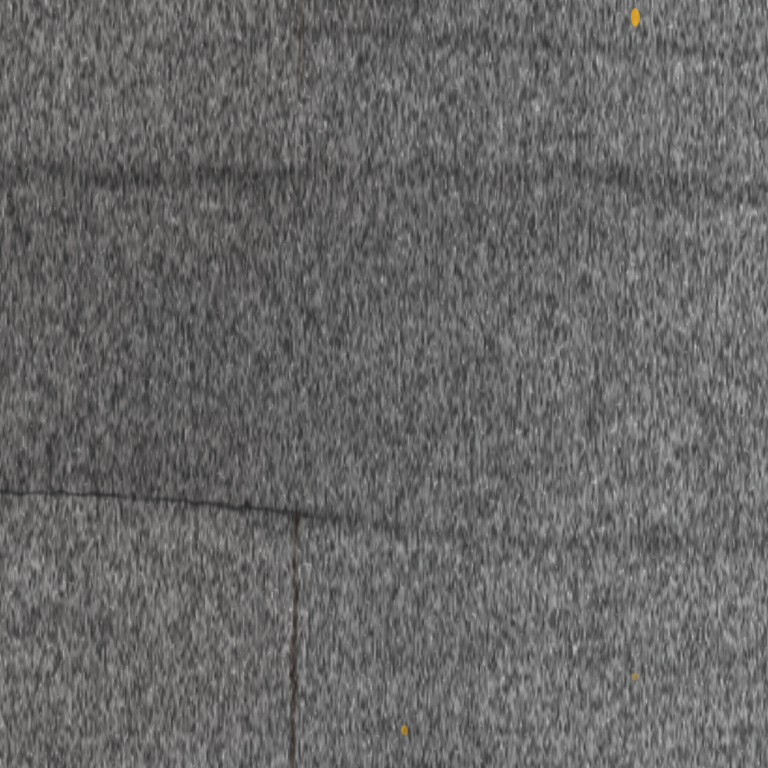
This texture is drawn by a three.js fragment shader. Its source:

```glsl
varying vec2 vUv;

const vec3 WARM_GREY = vec3(1.008, 0.995, 0.988);
const vec3 COOL_GREY = vec3(0.997, 1.000, 1.003);
const vec3 JOINT_BROWN = vec3(0.23, 0.205, 0.19);
const vec3 LEAF_YELLOW = vec3(0.85, 0.63, 0.16);

float hash(vec2 p) {
  vec3 q = fract(vec3(p.xyx) * 0.1031);
  q += dot(q, q.yzx + 33.33);
  return fract((q.x + q.y) * q.z);
}

float valueNoise(vec2 p) {
  vec2 cell = floor(p);
  vec2 f = fract(p);
  f = f * f * (3.0 - 2.0 * f);
  float low = mix(hash(cell), hash(cell + vec2(1.0, 0.0)), f.x);
  float high = mix(hash(cell + vec2(0.0, 1.0)), hash(cell + vec2(1.0)), f.x);
  return mix(low, high, f.y);
}

// One column of smooth random values, shifted by its own random height
float columnNoise(float column, float y) {
  y += hash(vec2(column, 7.0));
  float row = floor(y);
  float f = smoothstep(0.0, 1.0, fract(y));
  return mix(hash(vec2(column, row)), hash(vec2(column, row + 1.0)), f);
}

// Staggered upright grains
float streaks(vec2 p, vec2 frequency, float seed) {
  p = p * frequency + seed;
  float column = floor(p.x);
  float f = smoothstep(0.0, 1.0, fract(p.x));
  return mix(columnNoise(column, p.y), columnNoise(column + 1.0, p.y), f);
}

float clouds(vec2 p) {
  float sum = 0.0;
  float weight = 0.5;
  for (int i = 0; i < 4; i++) {
    sum += weight * (valueNoise(p) - 0.5);
    p = p * 2.3 + 17.0;
    weight *= 0.65;
  }
  return sum;
}

float band(float distance, float width) {
  float t = distance / width;
  return exp(-t * t);
}

float span(float x, float start, float end, float soft) {
  return smoothstep(start - soft, start + soft, x)
       * (1.0 - smoothstep(end - soft, end + soft, x));
}

// Broad light and dark areas of the pavement
float pavementTone(vec2 uv, float wobble, float patchy) {
  float tone = 0.391 + 0.052 * smoothstep(0.45, 1.0, uv.x);
  tone += 0.018 * (1.0 - smoothstep(0.22, 0.36, uv.y));
  tone -= 0.025 * span(uv.y, 0.36, 0.78, 0.06) * (1.0 - smoothstep(0.2, 0.8, uv.x));
  tone += 0.075 * clouds(uv * vec2(5.0, 7.0));

  // Stained bands running across
  float upper = uv.y - 0.775 + 0.03 * smoothstep(0.8, 1.0, uv.x) + wobble;
  float top = uv.y - 0.957 + 0.025 * smoothstep(0.45, 0.85, uv.x) + wobble;
  float lower = uv.y - 0.19 + 0.05 * uv.x + wobble * 2.0;
  tone -= 0.075 * patchy * band(upper, 0.016) * (1.0 - 0.6 * span(uv.x, 0.4, 0.72, 0.08));
  tone -= 0.065 * patchy * band(top, 0.009) * smoothstep(0.2, 0.5, uv.x);
  tone -= 0.045 * patchy * band(lower, 0.011) * (1.0 - span(uv.x, 0.13, 0.48, 0.06));
  return tone;
}

void main() {
  vec2 uv = vUv;
  float wobble = 0.018 * (valueNoise(uv * vec2(14.0, 5.0)) - 0.5);
  float rough = valueNoise(uv * 75.0) - 0.5;
  float patchy = 0.5 + valueNoise(uv * vec2(22.0, 45.0));
  float tone = pavementTone(uv, wobble, patchy);

  // Cross seam: thin crack on the left, soft stain on the right
  float seam = uv.y - 0.360 + 0.068 * smoothstep(0.05, 0.8, uv.x) + 0.005 * rough + 0.3 * wobble;
  float crack = band(seam, 0.0034) * (1.0 - smoothstep(0.36, 0.46, uv.x));
  tone -= 0.085 * patchy * band(seam, 0.011) * smoothstep(0.18, 0.42, uv.x);
  tone -= 0.035 * patchy * band(seam - 0.02, 0.03) * (1.0 - smoothstep(0.25, 0.5, uv.x));

  // Pale worn line below the upper stain
  float paleLine = uv.y - 0.765 + 0.11 * uv.x + wobble * 0.4;
  tone += 0.05 * band(paleLine, 0.004) * span(uv.x, 0.13, 0.33, 0.04);

  // Fine upright grain and bright flecks
  vec2 grainUv = uv + vec2(0.0012 * (valueNoise(uv * vec2(45.0, 38.0)) - 0.5), 0.0);
  float grain = 0.215 * (streaks(grainUv, vec2(285.0, 82.0), 3.0) - 0.5);
  grain += 0.195 * (streaks(grainUv, vec2(410.0, 128.0), 41.0) - 0.5);
  grain += 0.12 * smoothstep(0.78, 1.0, streaks(grainUv, vec2(265.0, 110.0), 97.0));
  float value = tone + grain * clamp(tone / 0.4, 0.7, 1.15);

  vec3 color = value * mix(WARM_GREY, COOL_GREY, smoothstep(0.2, 0.8, uv.x + clouds(uv * 4.0)));
  color = mix(color, vec3(0.2) + 0.3 * grain, crack * clamp(patchy * 0.75, 0.0, 0.9));

  // Upright joint, broken between its two ends
  float joint = uv.x - 0.382 - 0.011 * uv.y + 0.004 * rough;
  float jointSpan = 1.0 - smoothstep(0.32, 0.345, uv.y) + 0.6 * smoothstep(0.88, 0.92, uv.y);
  float jointDepth = clamp(0.8 * patchy, 0.4, 0.9) * jointSpan;
  color = mix(color, JOINT_BROWN + 0.4 * grain, jointDepth * band(joint, 0.0034));

  // Small fallen leaves, fading in size and strength
  for (int i = 0; i < 3; i++) {
    float n = float(i);
    vec2 centre = vec2(0.827 - 0.3 * mod(n, 2.0), fract(0.979 + 0.07 * n));
    vec2 size = vec2(0.006, 0.012 - 0.003 * n);
    float shape = length((uv - centre) / size) + 0.8 * rough;
    float leaf = (1.0 - smoothstep(0.7, 1.1, shape)) * (0.95 - 0.3 * n);
    color = mix(color, LEAF_YELLOW + 0.4 * grain, leaf);
  }

  gl_FragColor = vec4(clamp(color, 0.0, 1.0), 1.0);
}
```
